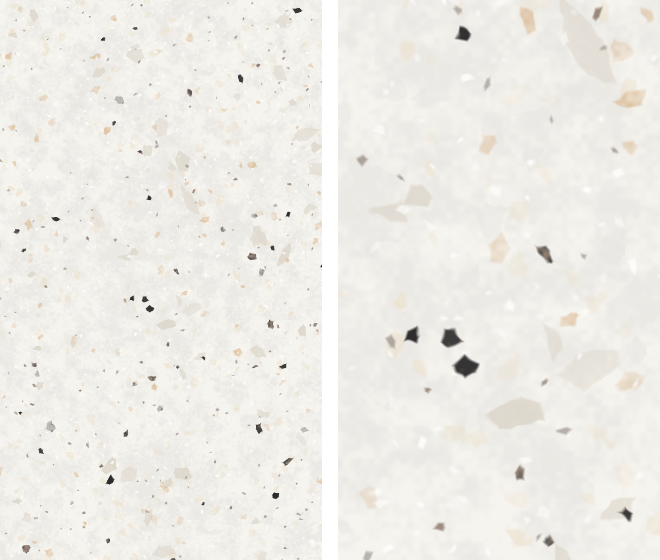
Left, the full canvas; right, a detail of the centre.
A WebGL 2 fragment shader for this texture:

```glsl
#version 300 es
precision highp float;
uniform vec2 u_resolution;
out vec4 fragColor;

const vec3 BASE_LIGHT = vec3(0.966, 0.958, 0.938);
const vec3 BASE_SHADE = vec3(0.922, 0.914, 0.896);
const vec3 HAZE = vec3(0.905, 0.897, 0.880);
const vec3 CREAM = vec3(0.925, 0.880, 0.790);
const vec3 SHARD = vec3(0.855, 0.830, 0.780);
const vec3 TAN = vec3(0.850, 0.710, 0.550);
const vec3 SMOKE = vec3(0.640, 0.620, 0.600);
const vec3 BROWN = vec3(0.480, 0.390, 0.320);
const vec3 BLACK = vec3(0.130, 0.125, 0.130);
const vec3 FLECK = vec3(0.995, 0.993, 0.985);
const float EDGE_SOFTNESS = 0.0012;
const float TAU = 6.2831853;
const int SIDES = 5;

// Integer hash giving three values in 0..1
vec3 hash3(ivec2 cell, int seed) {
    uvec3 v = uvec3(uvec2(cell), uint(seed)) * 1664525u + 1013904223u;
    v.x += v.y * v.z; v.y += v.z * v.x; v.z += v.x * v.y;
    v ^= v >> 16u;
    v.x += v.y * v.z; v.y += v.z * v.x; v.z += v.x * v.y;
    return vec3(v >> 8u) / 16777216.0;
}

float noise(vec2 p, int seed) {
    ivec2 i = ivec2(floor(p));
    vec2 f = fract(p);
    f = f * f * (3.0 - 2.0 * f);
    float low = mix(hash3(i, seed).x, hash3(i + ivec2(1, 0), seed).x, f.x);
    float high = mix(hash3(i + ivec2(0, 1), seed).x, hash3(i + ivec2(1, 1), seed).x, f.x);
    return mix(low, high, f.y);
}

float fbm(vec2 p, int seed) {
    float sum = 0.0, weight = 0.5;
    for (int octave = 0; octave < 4; octave++) {
        sum += weight * noise(p, seed + octave);
        p = p * 2.03 + 7.3;
        weight *= 0.5;
    }
    return sum / 0.9375;
}

// Irregular convex chip: intersection of randomly shifted half planes
float chipDistance(vec2 p, float radius, ivec2 cell, int seed) {
    float d = -1.0;
    for (int side = 0; side < SIDES; side++) {
        vec3 h = hash3(cell, seed + 11 + side);
        float angle = (float(side) + 0.7 * h.x) * TAU / float(SIDES);
        d = max(d, dot(p, vec2(cos(angle), sin(angle))) - radius * mix(0.55, 1.0, h.y));
    }
    return d;
}

// Scattered chips: x = coverage, y = random tone of the chip
vec2 chips(vec2 p, float cells, float density, float radius, float stretch, int seed) {
    ivec2 home = ivec2(floor(p * cells));
    float edge = max(EDGE_SOFTNESS, 0.6 / u_resolution.y);
    vec2 result = vec2(0.0);
    for (int y = -1; y <= 1; y++)
    for (int x = -1; x <= 1; x++) {
        ivec2 cell = home + ivec2(x, y);
        vec3 place = hash3(cell, seed);
        if (place.z > density) continue;
        vec3 form = hash3(cell, seed + 1);
        vec2 q = p - (vec2(cell) + place.xy) / cells;
        float angle = form.x * TAU;
        q = mat2(cos(angle), sin(angle), -sin(angle), cos(angle)) * q;
        float ratio = mix(1.0, stretch, form.z);
        q *= vec2(1.0 / ratio, ratio);
        float size = radius * mix(0.55, 1.35, form.y * form.y);
        float cover = 1.0 - smoothstep(-edge, edge, chipDistance(q, size, cell, seed));
        if (cover > result.x) result = vec2(cover, hash3(cell, seed + 2).x);
    }
    return result;
}

void main() {
    vec2 p = gl_FragCoord.xy / u_resolution.y;
    vec2 warped = p + 0.003 * (vec2(noise(p * 180.0, 3), noise(p * 180.0, 4)) - 0.5);
    float grit = noise(p * 260.0, 5);

    // Cloudy resin
    float cloud = 0.55 * fbm(p * 48.0, 20) + 0.25 * fbm(p * 7.0, 30) + 0.2 * grit;
    vec3 color = mix(BASE_LIGHT, BASE_SHADE, smoothstep(0.32, 0.70, cloud));

    // Translucent chips under the surface
    vec2 c = chips(warped, 42.0, 0.45, 0.008, 1.4, 100);
    color = mix(color, mix(HAZE, BASE_LIGHT, step(0.5, c.y)), 0.45 * c.x);
    c = chips(warped, 44.0, 0.32, 0.0065, 1.4, 200);
    color = mix(color, CREAM, c.x * mix(0.25, 0.7, c.y) * mix(0.6, 1.0, grit));
    c = chips(warped, 22.0, 0.17, 0.013, 1.5, 300);
    color = mix(color, SHARD, c.x * mix(0.35, 0.85, c.y));

    // Tan grains with uneven colour
    c = chips(warped, 30.0, 0.17, 0.0065, 1.3, 400);
    color = mix(color, TAN, c.x * mix(0.3, 0.8, c.y) * mix(0.45, 1.0, grit));

    // Bright flecks
    c = chips(p, 62.0, 0.33, 0.0028, 1.5, 500);
    color = mix(color, FLECK, c.x * mix(0.4, 0.95, c.y));

    // Smoky specks and dark mineral grains
    c = chips(p, 50.0, 0.13, 0.0026, 1.5, 600);
    color = mix(color, mix(SMOKE, BROWN, c.y * c.y), 0.75 * c.x);
    c = chips(warped, 24.0, 0.15, 0.0066, 1.35, 700);
    float darkness = smoothstep(0.35, 0.85, 0.75 * c.y + 0.65 * (1.0 - grit) - 0.05);
    vec3 mineral = mix(mix(SMOKE, BROWN, step(0.25, c.y)), BLACK, darkness);
    color = mix(color, mineral, c.x * mix(0.65, 0.95, c.y));

    fragColor = vec4(color, 1.0);
}
```
